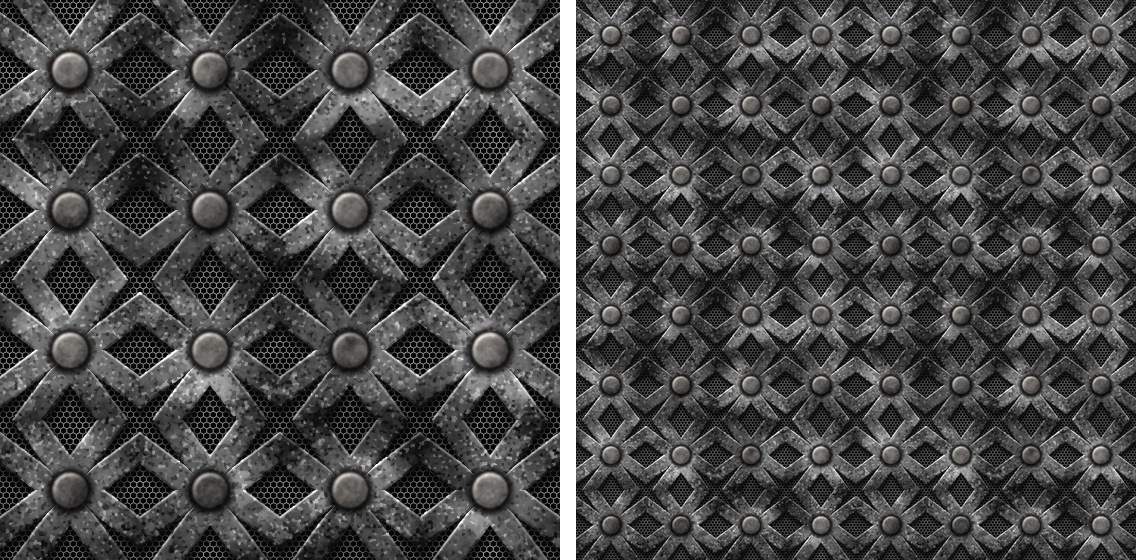
Left: one tile. Right: repeated 2 by 2.
Give the GLSL for this pattern, as a Shadertoy shader.

```glsl
const vec2 toLight = vec2(-.25, .97);

vec3 hash3(vec2 cell) {
    vec3 h = vec3(dot(cell, vec2(127.1, 311.7)), dot(cell, vec2(269.5, 183.3)), dot(cell, vec2(71.3, 157.9)));
    return fract(sin(h) * 43758.5);
}

// Smooth cellular noise that wraps after "period" cells
float cellNoise(vec2 uv, float period) {
    vec2 p = uv * period, base = floor(p);
    float sum = 0., total = 0.;
    for (int y = -1; y <= 1; y++)
    for (int x = -1; x <= 1; x++) {
        vec2 cell = base + vec2(x, y);
        vec3 h = hash3(mod(cell, period) + period * .37);
        vec2 offset = cell + h.xy - p;
        float weight = exp(-7. * dot(offset, offset));
        sum += weight * h.z;
        total += weight;
    }
    return sum / total;
}

float grime(vec2 uv, float period) {
    float sum = 0., total = 0., amp = 1.;
    for (int i = 0; i < 5; i++) {
        sum += amp * cellNoise(uv, period);
        total += amp;
        amp *= .65;
        period *= 2.;
    }
    return sum / total;
}

float bump(float x, float width) {
    return exp(-x * x / (width * width));
}

// Signed distance to the cut-outs, positive on metal:
// stars at the cell corners, diamonds at the edge midpoints
float plateDistance(vec2 p) {
    vec2 q = .5 - abs(fract(p) - .5);
    float s = dot(vec2(max(q.x, q.y), min(q.x, q.y)), vec2(.8, -.6));
    return min(s - .066, .25 - s);
}

// 0 at a hexagon centre, .5 on its border
float hexDistance(vec2 p) {
    vec2 size = vec2(1., 1.732);
    p *= size;
    vec2 a = mod(p, size) - size * .5;
    vec2 b = mod(p - size * .5, size) - size * .5;
    vec2 g = abs(dot(a, a) < dot(b, b) ? a : b);
    return max(g.x, dot(g, vec2(.5, .866)));
}

void mainImage(out vec4 fragColor, in vec2 fragCoord) {
    vec2 uv = fragCoord / iResolution.xy;
    vec2 cell = uv * 4.;
    vec2 p = fract(cell) - .5;
    float px = 4. / iResolution.y;
    float r = length(p);

    // Wear layers
    float dirt = grime(uv, 11.);
    float flakes = grime(uv + .37, 9.);
    float cloud = cellNoise(uv, 5.);
    float grain = cellNoise(uv, 190.);

    // Wire mesh under the plate, shaded by its upper edges
    float wire = smoothstep(.34, .49, hexDistance(cell * vec2(22., 13.)));
    float open = smoothstep(.02, -.07, plateDistance(cell + toLight * .035));
    float mesh = .025 + wire * mix(.1, .46, open) * (.6 + .8 * dirt);

    // Plate: lighter around the rivets, stained and flaked
    float d = plateDistance(cell) + (grain - .5) * .004;
    float metal = mix(.2, .37, smoothstep(.62, .2, r));
    metal += (dirt - .5) * .4 + (cloud - .5) * .16 + (grain - .5) * .1;
    float worn = smoothstep(.57, .63, flakes + (grain - .5) * .08);
    metal += worn * (.05 + .16 * dirt);
    metal += .16 * smoothstep(.8, .92, grain) - .1 * smoothstep(.2, .08, grain);

    // Bevelled rim
    float facing = (plateDistance(cell) - plateDistance(cell + toLight * .004)) / .004;
    float lit = max(facing, 0.) * (.4 + .8 * dirt) - .3 * max(-facing, 0.);
    metal += bump(d - .007, .009) * lit * .62;
    metal = max(metal, .06);

    // Contact shadow of the rivet
    metal *= 1. - .82 * smoothstep(.2, .13, length(p + vec2(0., .01)));

    vec3 color = vec3(mix(mesh, metal, clamp(d / px + .5, 0., 1.)));

    // Domed rivet with a flat top
    float rim = r / .137;
    float side = dot(p, vec2(-.5, .86)) / max(r, .001);
    float dome = .36 + (dirt - .5) * .55 + (grain - .5) * .08;
    dome += .13 * side * smoothstep(.3, .9, rim);
    dome += .3 * bump(rim - .79, .1) * max(side, 0.);
    dome *= 1. - .7 * smoothstep(.84, 1., rim);
    float rivet = clamp((.137 - r) / px + .5, 0., 1.);
    color = mix(color, dome * vec3(1.03, 1., .97), rivet);

    fragColor = vec4(clamp(color, 0., 1.), 1.);
}
```
